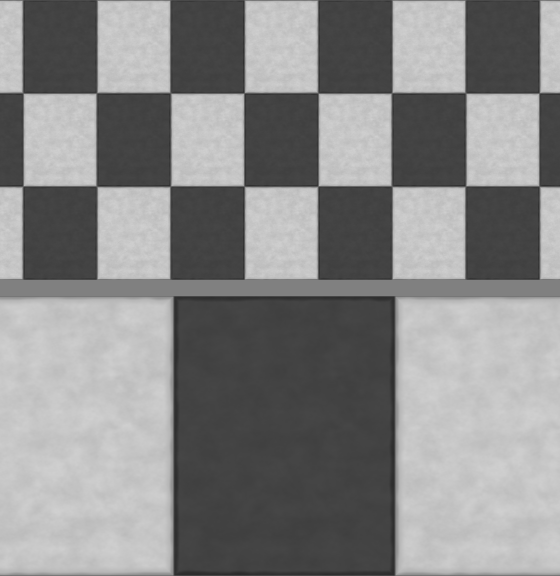
Top, the full canvas; bottom, a detail of the centre.
Reproduce this pattern procedurally as a WebGL 2 fragment shader.

```glsl
#version 300 es
precision highp float;
// Checkerboard of tall dark and light stone tiles with shaded, slightly worn edges.

uniform vec2 u_resolution;
out vec4 outColor;

// Lengths are in canvas heights; the canvas is two units wide.
const vec2 CANVAS = vec2(2.0, 1.0);
const vec2 TILE_SIZE = vec2(0.2635, 0.33333);
const vec2 GRID_ORIGIN = vec2(0.0830, 0.0);

const float DARK_FACE = 0.262;
const float DARK_RIM = 0.185;
const float LIGHT_FACE = 0.775;
const float LIGHT_SHADE = 0.705;
const float LIGHT_RIM = 0.56;

const float RIM_WIDTH = 0.0055;
const float SHADE_WIDTH = 0.0125;
const float EDGE_WEAR = 0.0022;
const float LIGHT_MOTTLE = 0.10;
const float DARK_MOTTLE = 0.035;

float hash(vec2 p) {
    vec3 q = fract(p.xyx * vec3(0.1031, 0.1030, 0.0973));
    q += dot(q, q.yzx + 33.33);
    return fract((q.x + q.y) * q.z);
}

float valueNoise(vec2 p) {
    vec2 cell = floor(p);
    vec2 f = fract(p);
    f = f * f * (3.0 - 2.0 * f);
    float low = mix(hash(cell), hash(cell + vec2(1.0, 0.0)), f.x);
    float high = mix(hash(cell + vec2(0.0, 1.0)), hash(cell + 1.0), f.x);
    return mix(low, high, f.y);
}

// Layered noise, centred on zero.
float mottle(vec2 p) {
    float sum = 0.0;
    float weight = 0.5;
    for (int i = 0; i < 4; i++) {
        sum += weight * (valueNoise(p) - 0.5);
        p = mat2(1.6, 1.2, -1.2, 1.6) * p + 17.3;
        weight *= 0.6;
    }
    return sum;
}

float lightTile(float edge, float grain) {
    float rim = smoothstep(0.1, 1.0, edge / RIM_WIDTH);
    float shade = smoothstep(0.2, 1.0, edge / SHADE_WIDTH);
    float face = mix(LIGHT_SHADE, LIGHT_FACE, shade);
    return mix(LIGHT_RIM, face, rim) + LIGHT_MOTTLE * grain * shade;
}

float darkTile(float edge, float grain) {
    float rim = smoothstep(0.4, 1.35, edge / RIM_WIDTH);
    return mix(DARK_RIM, DARK_FACE, rim) + DARK_MOTTLE * grain;
}

void main() {
    vec2 p = gl_FragCoord.xy / u_resolution * CANVAS;
    vec2 pixel = CANVAS / u_resolution;

    // Tile index, local position and distance to the nearest seams.
    vec2 grid = (p - GRID_ORIGIN) / TILE_SIZE;
    vec2 tile = floor(grid);
    vec2 local = fract(grid) * TILE_SIZE;
    vec2 seam = min(local, TILE_SIZE - local);

    // Every tile shares the same grain and worn rim.
    float grain = mottle(local * vec2(48.0, 62.0) + 5.0);
    float wear = EDGE_WEAR * (valueNoise(local * 65.0 + 40.0) - 0.5);
    float edge = max(min(seam.x, seam.y) + wear, 0.0);

    // Smooth alternation of the two tile colours across the seams.
    float parity = mod(tile.x + tile.y, 2.0) * 2.0 - 1.0;
    vec2 inside = clamp(seam / pixel, 0.0, 1.0);
    float lightCover = 0.5 + 0.5 * parity * inside.x * inside.y;

    float tone = mix(darkTile(edge, grain), lightTile(edge, grain), lightCover);
    outColor = vec4(vec3(tone), 1.0);
}
```
